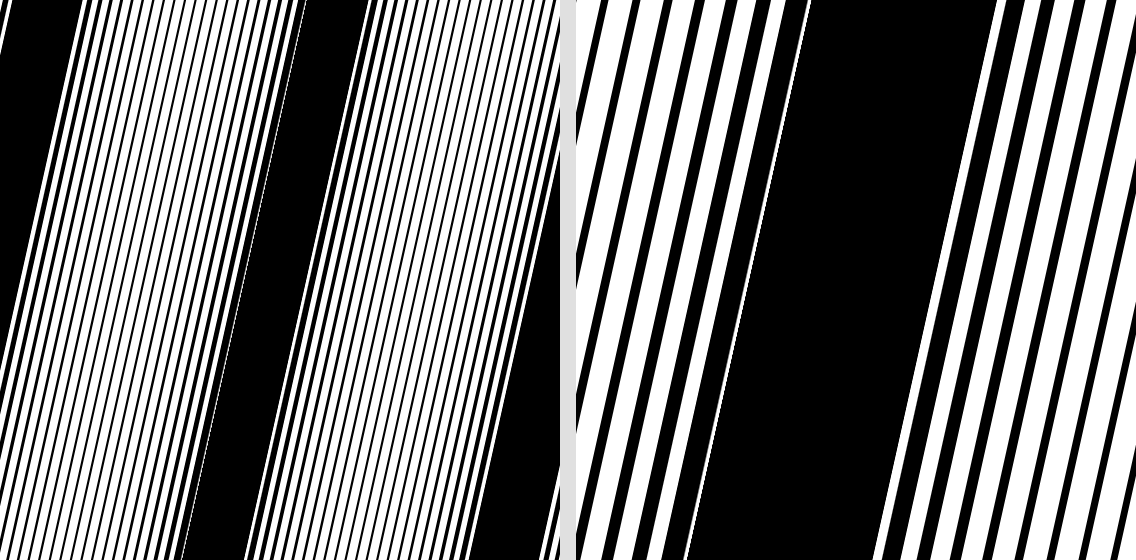
Left: the whole. Right: its middle third, enlarged.
Reproduce this pattern procedurally as a WebGL 1 fragment shader.

```glsl
precision highp float;

// Slanted black and white stripes whose width swells and fades in broad bands.
// A fine cosine grating times a coarse one is cut at a threshold; the width of
// each stripe is solved exactly, so its edges are smoothed by box coverage.

uniform vec2 u_resolution;

const float TAU = 6.28318531;
const float SLANT = 0.2227;         // sideways drift per unit of height
const float STRIPE_PITCH = 0.01886; // horizontal spacing of the fine stripes
const float STRIPE_ORIGIN = 0.5473; // centre of one white stripe
const float BAND_PITCH = 0.5186;    // horizontal spacing of the dark bands
const float BAND_ORIGIN = 0.6010;   // centre of one dark band
const float THRESHOLD = 0.1;        // brightness above which ink turns white

const vec3 INK = vec3(0.0);
const vec3 PAPER = vec3(1.0);

// Coarse grating: 0 at the heart of a dark band, 1 halfway between bands.
float bandLight(float x, float origin, float pitch) {
  return 0.5 - 0.5 * cos(TAU * (x - origin) / pitch);
}

// Signed distance from x to the centre of the nearest stripe.
float stripeOffset(float x, float origin, float pitch) {
  return (fract((x - origin) / pitch + 0.5) - 0.5) * pitch;
}

// Half the width over which light * (0.5 + 0.5 * cos) exceeds the threshold.
float stripeHalfWidth(float light, float threshold, float pitch) {
  float level = 2.0 * threshold / max(light, 0.0001) - 1.0;
  return acos(clamp(level, -1.0, 1.0)) * pitch / TAU;
}

// Share of a pixel-wide box at offset x that lies within the stripe.
float boxCoverage(float x, float halfWidth, float pixel) {
  float right = min(x + 0.5 * pixel, halfWidth);
  float left = max(x - 0.5 * pixel, -halfWidth);
  return max(right - left, 0.0) / pixel;
}

void main() {
  float pixel = 1.0 / min(u_resolution.x, u_resolution.y);
  vec2 p = gl_FragCoord.xy * pixel;

  // Follow each slanted line up to where it meets the top edge.
  float across = p.x + SLANT * (1.0 - p.y);

  float light = bandLight(across, BAND_ORIGIN, BAND_PITCH);
  float offset = stripeOffset(across, STRIPE_ORIGIN, STRIPE_PITCH);
  float halfWidth = stripeHalfWidth(light, THRESHOLD, STRIPE_PITCH);
  float white = boxCoverage(offset, halfWidth, pixel);

  gl_FragColor = vec4(mix(INK, PAPER, white), 1.0);
}
```
